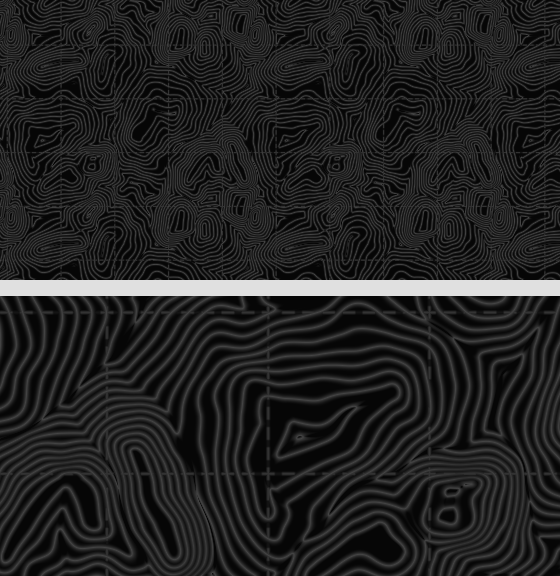
Top: the whole. Bottom: its middle third, enlarged.
This pattern is drawn by a WebGL 1 fragment shader. Its source:

```glsl
precision highp float;
// Tiled topographic contour map in grey on black, under a faint dashed survey grid.

uniform vec2 u_resolution;

// Lengths are in hundredths of the canvas height, y runs down from the top.
#define TILE vec2(87.2, 65.1)
#define SPACING 1.5
#define LINE_WIDTH 0.72
#define GRID_STEP 19.2
#define GRID_ORIGIN vec2(2.6, 16.1)
#define GRID_WIDTH 0.3
#define DASHES 8.0
#define ROUGH_CENTRE vec2(35.0, 69.0)
#define GROUND vec3(0.025)
#define INK vec3(0.265)
#define GRID_INK vec3(0.2)

vec2 hash2(vec2 cell) {
  vec2 s = vec2(dot(cell, vec2(127.1, 311.7)), dot(cell, vec2(269.5, 183.3)));
  return fract(sin(s) * 43758.55);
}

// Two-channel value noise in -0.5..0.5 that repeats with the tile.
vec2 tileNoise(vec2 u, vec2 cells) {
  vec2 p = u * cells;
  vec2 i = floor(p), f = fract(p);
  f = f * f * (3.0 - 2.0 * f);
  vec2 a = hash2(mod(i, cells));
  vec2 b = hash2(mod(i + vec2(1.0, 0.0), cells));
  vec2 c = hash2(mod(i + vec2(0.0, 1.0), cells));
  vec2 d = hash2(mod(i + 1.0, cells));
  return mix(mix(a, b, f.x), mix(c, d, f.x), f.y) - 0.5;
}

// Shortest offset on the repeating tile.
vec2 wrap(vec2 d) {
  return mod(d + 0.5 * TILE, TILE) - 0.5 * TILE;
}

// Slope falling away from a rounded crest between two ends.
float ridge(vec2 p, vec2 a, vec2 b, float steepness) {
  vec2 halfCrest = 0.5 * (b - a);
  vec2 d = wrap(p - 0.5 * (a + b));
  float t = clamp(dot(d, halfCrest) / dot(halfCrest, halfCrest), -1.0, 1.0);
  d -= halfCrest * t;
  return steepness * sqrt(dot(d, d) + 0.3);
}

float smoothMin(float a, float b) {
  float k = 0.8;
  float h = max(k - abs(a - b), 0.0) / k;
  return min(a, b) - 0.25 * k * h * h;
}

float terrain(vec2 q) {
  // Uneven ground, most broken around the rough basin
  vec2 u = q / TILE;
  float rough = 1.0 - smoothstep(8.0, 24.0, length(wrap(q - ROUGH_CENTRE)));
  vec2 broad = tileNoise(u, vec2(4.0, 3.0));
  vec2 p = q + broad * 3.0 + tileNoise(u, vec2(9.0, 7.0)) * 3.8
         + tileNoise(u, vec2(20.0, 15.0)) * mix(2.0, 4.0, rough);

  // Wedge-shaped plateau and its diagonal neighbour
  float h = ridge(p, vec2(9.9, 48.2), vec2(25.5, 43.7), 1.0);
  h = smoothMin(h, ridge(p, vec2(9.9, 48.2), vec2(11.5, 58.6), 1.0));
  h = smoothMin(h, ridge(p, vec2(13.0, 55.0), vec2(25.5, 43.7), 1.0));
  h = smoothMin(h, ridge(p, vec2(15.6, 66.4), vec2(24.7, 62.0), 1.0));
  // Broad central hill with a short arm
  h = smoothMin(h, ridge(p, vec2(50.8, 49.5), vec2(55.0, 37.8), 1.0));
  h = smoothMin(h, ridge(p, vec2(55.0, 37.8), vec2(61.5, 39.0), 1.0));
  // Steep hooked peak, oval peak and narrow side ridges
  h = smoothMin(h, ridge(p, vec2(67.2, 63.8), vec2(74.2, 56.0), 1.4));
  h = smoothMin(h, ridge(p, vec2(74.2, 56.0), vec2(76.0, 61.2), 1.4));
  h = smoothMin(h, ridge(p, vec2(71.6, 82.0), vec2(71.6, 85.4), 1.2));
  h = smoothMin(h, ridge(p, vec2(64.0, 75.0), vec2(63.0, 82.0), 1.6));
  h = smoothMin(h, ridge(p, vec2(83.1, 51.6), vec2(83.1, 59.4), 1.6));
  h = smoothMin(h, ridge(p, vec2(83.9, 68.2), vec2(83.1, 75.5), 1.6));
  h = smoothMin(h, ridge(p, vec2(2.6, 76.0), vec2(2.6, 78.6), 1.6));
  // Low foothills
  h = smoothMin(h, ridge(p, vec2(15.6, 90.4), vec2(27.3, 87.2), 1.2));
  h = smoothMin(h, ridge(p, vec2(37.0, 93.2), vec2(41.1, 86.5), 1.0));
  // Small knolls scattered in the rough basin
  for (int i = 0; i < 5; i++) {
    vec2 r = hash2(vec2(float(i), 7.0));
    vec2 c = ROUGH_CENTRE + (r - 0.5) * vec2(17.0, 28.0);
    h = smoothMin(h, ridge(p, c, c + 2.0 * (r.yx - 0.4), 1.3));
  }
  return h + broad.x * 2.0;
}

// Line along one axis that fades between dashes, with a dash on each crossing.
float dashedLine(float across, float along, float soft) {
  float d = abs(fract(across + 0.5) - 0.5) * GRID_STEP;
  float line = 1.0 - smoothstep(0.0, GRID_WIDTH + soft, d);
  float dash = abs(fract(along * DASHES + 0.5) - 0.5);
  return line * mix(1.0, 0.3, smoothstep(0.26, 0.38, dash));
}

void main() {
  float pixel = 100.0 / u_resolution.y;
  vec2 q = gl_FragCoord.xy * pixel;
  q.y = 100.0 - q.y;

  // Soft contours of even width, from height and slope
  float h = terrain(q);
  float e = 0.1;
  vec2 gradient = vec2(terrain(q + vec2(e, 0.0)), terrain(q + vec2(0.0, e))) - h;
  float slope = max(length(gradient) / e, 0.15);
  float d = abs(fract(h / SPACING) - 0.5) * SPACING / slope;
  float contour = 1.0 - min(d / max(LINE_WIDTH, 1.4 * pixel), 1.0);
  contour = pow(contour, 1.9) * mix(1.0, 0.7, smoothstep(1.4, 2.8, slope));

  // Survey grid
  vec2 g = (q - GRID_ORIGIN) / GRID_STEP;
  float grid = max(dashedLine(g.x, g.y, 0.5 * pixel), dashedLine(g.y, g.x, 0.5 * pixel));

  vec3 color = mix(GROUND, INK, contour);
  color = max(color, mix(GROUND, GRID_INK, grid));
  gl_FragColor = vec4(color, 1.0);
}
```
